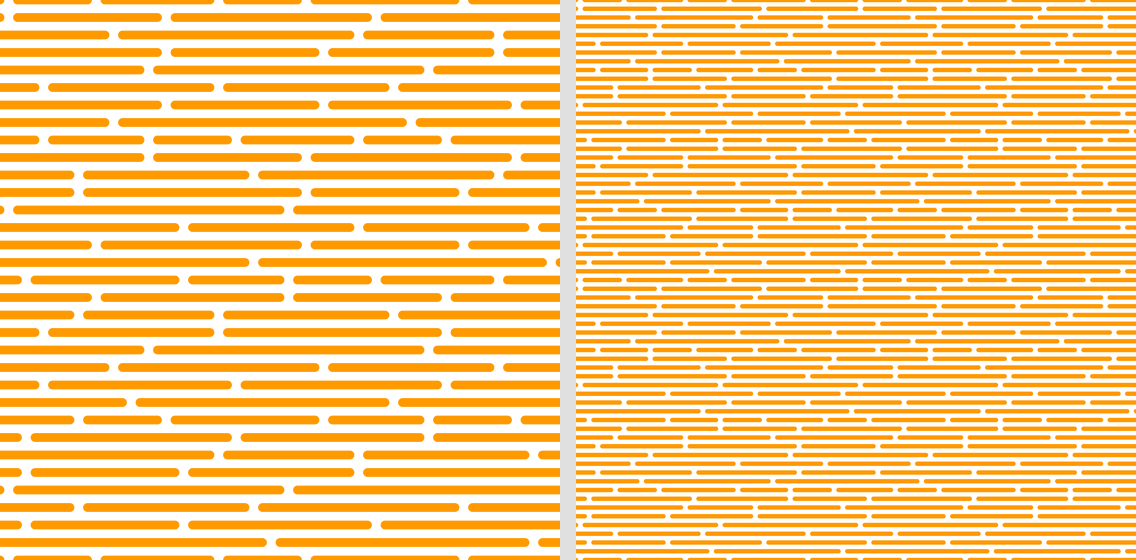
Left, the tile; right, the same tile 2 across and 2 down.
Give the GLSL for this pattern, as a WebGL 1 fragment shader.

```glsl
precision highp float;

uniform vec2 u_resolution;

const float CELLS = 32.0; // rows per canvas and cells per row
const float BAND = 8.0;   // rows in a band, each band slides by as many cells

float hash(vec2 p) {
  return fract(sin(dot(p, vec2(127.1, 311.7))) * 43758.5453);
}

// Number of gaps in a row: mostly three, one busy row and two sparse ones
float gapCount(float row) {
  if (row < 0.5) return 5.0;
  return row == 4.0 || row == 7.0 ? 2.0 : 3.0;
}

// Wrapped horizontal distance to the nearest gap centre of a row
float gapDistance(float x, float row) {
  float count = gapCount(row);
  float offset = floor(CELLS * hash(vec2(row, 17.0)));
  float nearest = CELLS;
  for (int i = 0; i < 5; i++) {
    float slot = float(i);
    if (slot >= count) break;
    float jitter = 0.13 * count * hash(vec2(slot, row + 3.0));
    float centre = floor((slot + jitter) * CELLS / count) + offset + 0.5;
    float d = abs(mod(x - centre + 0.5 * CELLS, CELLS) - 0.5 * CELLS);
    nearest = min(nearest, d);
  }
  return nearest;
}

void main() {
  vec2 uv = gl_FragCoord.xy / u_resolution;
  vec2 p = vec2(uv.x, 1.0 - uv.y) * CELLS;

  // Rows are centred on whole numbers, so the outer one wraps in halves
  float row = floor(p.y + 0.5);
  float band = floor(row / BAND);
  float gap = gapDistance(p.x - band * BAND, row - band * BAND);

  // Dash with round caps
  float dash = length(vec2(max(0.5 - gap, 0.0), p.y - row)) - 0.25;
  float pixel = CELLS / min(u_resolution.x, u_resolution.y);
  float ink = clamp(0.5 - dash / pixel, 0.0, 1.0);

  vec3 paper = vec3(1.0);
  vec3 orange = vec3(1.0, 0.6, 0.0);
  gl_FragColor = vec4(mix(paper, orange, ink), 1.0);
}
```
